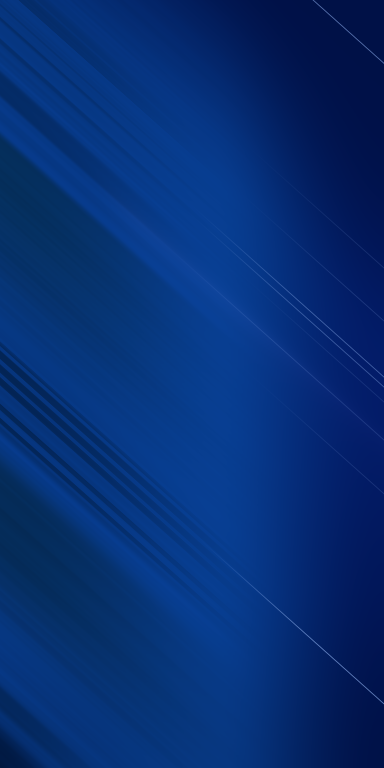
Give the GLSL for this background, as a Shadertoy shader.

```glsl
// Deep blue backdrop with soft diagonal streaks and thin bright light lines.

const float SLOPE = 0.893;

float hash(float n) {
    return fract(sin(n * 127.1) * 43758.5453);
}

float noise(float x) {
    float cell = floor(x);
    float t = fract(x);
    return mix(hash(cell), hash(cell + 1.0), t * t * (3.0 - 2.0 * t));
}

// Soft-edged interval from a to b.
float band(float s, float a, float b, float soft) {
    return smoothstep(a - soft, a + soft, s) - smoothstep(b - soft, b + soft, s);
}

// Fades from full at the left side to nothing at the given reach.
float leftFade(float x, float reach) {
    return 1.0 - smoothstep(0.0, reach, x);
}

// Blue field, darkening to the right and to the upper right corner.
vec3 baseField(vec2 p, float s) {
    vec3 blue = mix(vec3(0.025, 0.22, 0.525), vec3(0.03, 0.245, 0.575),
                    exp(-pow((p.x - 0.55) / 0.25, 2.0)));
    vec3 navy = mix(vec3(0.0, 0.075, 0.31), vec3(0.01, 0.11, 0.41),
                    exp(-pow((p.y - 1.0) / 0.55, 2.0)));
    vec3 color = mix(blue, navy, smoothstep(0.56, 1.0, p.x));
    color = mix(color, vec3(0.0, 0.065, 0.28), 1.0 - smoothstep(-0.70, 0.05, s));
    return color * (1.0 - 0.10 * smoothstep(1.5, 2.0, p.y));
}

// Teal shades and dark streaks that enter from the left side.
vec3 addStreaks(vec3 color, vec2 p, float s) {
    float upperTeal = smoothstep(0.335, 0.365, s) * (1.0 - smoothstep(0.45, 0.95, s));
    float lowerTeal = smoothstep(1.14, 1.24, s) * (1.0 - smoothstep(1.38, 1.72, s));
    color = mix(color, vec3(0.02, 0.18, 0.35), upperTeal * leftFade(p.x, 0.65) * 0.95);
    color = mix(color, vec3(0.02, 0.17, 0.345), lowerTeal * leftFade(p.x, 0.7));

    vec3 shade = vec3(0.01, 0.125, 0.29);
    float wide = band(s, 0.185, 0.25, 0.008) * 0.55 * leftFade(p.x, 0.6)
               + band(s, 1.785, 1.85, 0.015) * 0.65 * leftFade(p.x, 0.4);
    color = mix(color, shade, wide);

    float fine = smoothstep(0.35, 0.65, noise(s * 85.0 + 3.0));
    float cluster = band(s, 0.89, 1.12, 0.02) * (0.15 + 0.65 * fine) * leftFade(p.x, 0.75)
                  + band(s, -0.10, 0.13, 0.04) * (0.05 + 0.45 * fine) * leftFade(p.x, 0.65);
    color = mix(color, shade, cluster);

    float corner = smoothstep(1.84, 1.95, s) * leftFade(p.x, 0.35);
    color = mix(color, vec3(0.0, 0.08, 0.22), corner * 0.85);

    // Faint grain along the streak direction.
    float grain = noise(s * 120.0) * 0.5 + noise(s * 33.0 + 9.0) * 0.5 - 0.5;
    return color * (1.0 + 0.12 * grain * leftFade(p.x, 0.85));
}

// Thin lines that brighten toward the right side.
vec3 addLines(vec3 color, vec2 p, float s) {
    // Offset, start and strength of each line.
    vec3 lines[9] = vec3[9](
        vec3(-0.728, 0.50, 0.52), vec3(-0.195, 0.62, 0.13), vec3(-0.057, 0.60, 0.16),
        vec3(0.089, 0.48, 0.38), vec3(0.115, 0.48, 0.34), vec3(0.154, 0.60, 0.12),
        vec3(0.253, 0.40, 0.15), vec3(0.393, 0.62, 0.14), vec3(0.940, 0.50, 0.58));
    float width = max(0.0024, 1.0 / iResolution.x);
    for (int i = 0; i < 9; i++) {
        float d = abs(s - lines[i].x) / sqrt(1.0 + SLOPE * SLOPE);
        float core = 1.0 - smoothstep(0.0, width, d);
        float rise = smoothstep(lines[i].y, lines[i].y + 0.35, p.x);
        color = mix(color, vec3(0.55, 0.68, 0.92), core * rise * lines[i].z);
    }
    return color;
}

void mainImage(out vec4 fragColor, in vec2 fragCoord) {
    vec2 uv = fragCoord / iResolution.xy;
    vec2 p = vec2(uv.x, 2.0 * (1.0 - uv.y));
    float s = p.y - SLOPE * p.x;

    vec3 color = addStreaks(baseField(p, s), p, s);

    // Soft light around the central diagonal, tighter on its upper side.
    float reach = smoothstep(0.22, 0.38, p.x) * (1.0 - 0.5 * smoothstep(0.6, 1.0, p.x));
    float glow = exp(-abs(s - 0.253) / (s < 0.253 ? 0.02 : 0.045));
    color += vec3(0.03, 0.025, 0.04) * glow * reach;

    fragColor = vec4(addLines(color, p, s), 1.0);
}
```
